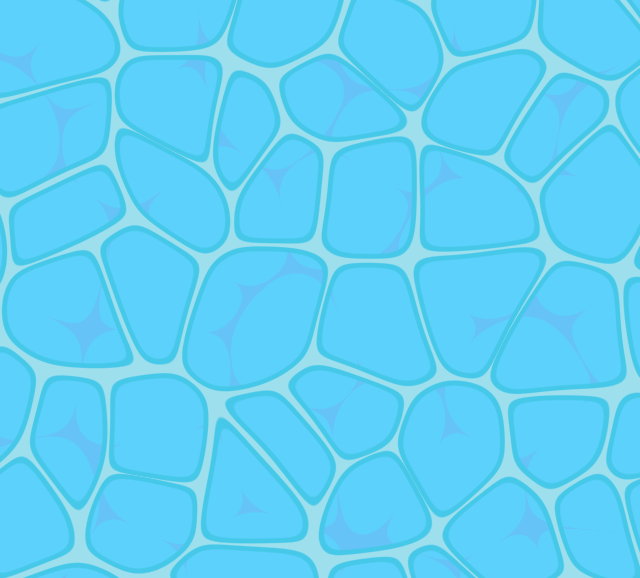
Reproduce this texture procedurally as a WebGL 1 fragment shader.

```glsl
precision highp float;
uniform vec2 u_resolution;

#define DENSITY 5.6       // cells per canvas height
#define JITTER 0.82       // irregularity of the cells
#define ROUNDING 16.0     // lower is rounder
#define GAP 0.014         // half width of the pale web
#define GAP_VARIATION 0.015
#define RIM 0.046         // width of the darker outline
#define GLINT_SCALE 0.85
#define GLINT_ROUNDING 12.0
#define WATER vec3(0.36, 0.82, 0.99)
#define RIM_COLOR vec3(0.275, 0.785, 0.915)
#define FOAM vec3(0.62, 0.875, 0.93)
#define GLINT vec3(0.395, 0.765, 0.97)

vec2 hash2(vec2 p) {
  vec3 q = fract(vec3(p.xyx) * vec3(0.1031, 0.1030, 0.0973));
  q += dot(q, q.yzx + 33.33);
  return fract((q.xx + q.yz) * q.zy);
}

vec2 cellPoint(vec2 id) {
  return id + 0.5 + JITTER * (hash2(id + 57.0) - 0.5);
}

// Layered sines, roughly -1 to 1
float waves(vec2 p) {
  return 0.6 * sin(1.9 * p.x + 1.4 * sin(1.3 * p.y))
       + 0.4 * sin(2.7 * p.y - 1.6 * sin(1.7 * p.x) + 2.0);
}

// Distance to the cell border, with corners rounded by a smooth minimum
float roundedCells(vec2 p, float rounding) {
  vec2 home = floor(p);
  vec2 nearest = vec2(0.0);
  float best = 100.0;
  for (int y = -1; y <= 1; y++) {
    for (int x = -1; x <= 1; x++) {
      vec2 toPoint = cellPoint(home + vec2(float(x), float(y))) - p;
      float d = dot(toPoint, toPoint);
      if (d < best) {
        best = d;
        nearest = toPoint;
      }
    }
  }
  float sum = 0.0;
  for (int y = -2; y <= 2; y++) {
    for (int x = -2; x <= 2; x++) {
      vec2 toPoint = cellPoint(home + vec2(float(x), float(y))) - p;
      vec2 across = toPoint - nearest;
      if (dot(across, across) > 0.0001) {
        float edge = dot(0.5 * (toPoint + nearest), normalize(across));
        sum += exp(-rounding * edge);
      }
    }
  }
  return -log(max(sum, 0.000001)) / rounding;
}

// Coverage of the area below a distance limit
float below(float d, float limit, float blur) {
  return 1.0 - smoothstep(limit - blur, limit + blur, d);
}

void main() {
  vec2 p = gl_FragCoord.xy / u_resolution.y * DENSITY;
  float pixel = DENSITY / u_resolution.y;

  // Slightly bent cell walls
  vec2 bent = p + 0.035 * vec2(sin(3.1 * p.y + 0.7), sin(2.8 * p.x + 2.1));
  float border = roundedCells(bent, ROUNDING);
  float gap = GAP + GAP_VARIATION * waves(p * 1.3);

  // Tapered three-armed glints at the corners of a second cell layer
  vec2 g = p * GLINT_SCALE + vec2(31.4, 17.7);
  float corner = roundedCells(g, GLINT_ROUNDING);
  float glintLimit = -0.014 - 0.012 * waves(g * 1.6 + 4.0);

  vec3 color = WATER;
  color = mix(color, GLINT, below(corner, glintLimit, 0.55 * pixel));
  color = mix(color, RIM_COLOR, below(border, gap + RIM, 0.9 * pixel));
  color = mix(color, FOAM, below(border, gap, 0.8 * pixel));
  gl_FragColor = vec4(color, 1.0);
}
```
